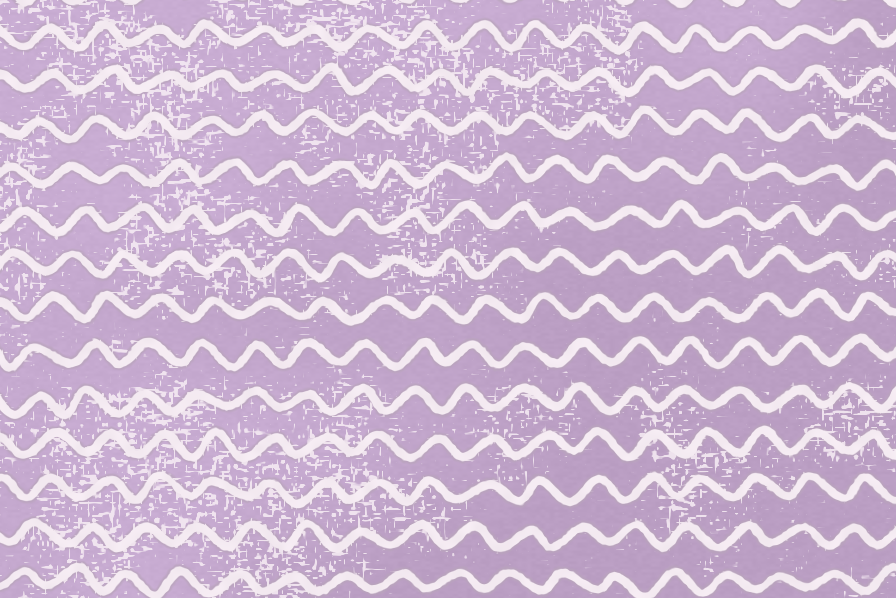
Reproduce this pattern procedurally as a WebGL 1 fragment shader.

```glsl
precision highp float;
// Block-printed lilac sheet with rows of hand-cut white wavy lines and carving flecks.
uniform vec2 u_resolution;

#define ROW_STEP 0.0762     // distance between rows, in canvas heights
#define FIRST_ROW 0.058     // depth of the first row below the top edge
#define HALF_WAVE 0.0455    // mean distance from crest to trough
#define WAVE_HEIGHT 0.0245  // mean height of a crest above its row
#define HALF_WIDTH 0.0069   // half the stroke width
#define DRIFT 0.014         // slow wander of a whole row
#define FLECKS 0.27         // how far the worn patches lower the fleck threshold
#define INK_LIGHT vec3(0.785, 0.675, 0.825)
#define INK_DEEP vec3(0.730, 0.620, 0.765)
#define EDGE_GREY vec3(0.725, 0.645, 0.735)
#define PAPER vec3(0.970, 0.932, 0.960)

float hash(vec2 p) {
  vec3 q = fract(vec3(p.xyx) * 0.1031);
  q += dot(q, q.yzx + 33.33);
  return fract((q.x + q.y) * q.z);
}

float noise(vec2 p) {
  vec2 cell = floor(p);
  vec2 f = fract(p);
  f = f * f * (3.0 - 2.0 * f);
  float low = mix(hash(cell), hash(cell + vec2(1.0, 0.0)), f.x);
  float high = mix(hash(cell + vec2(0.0, 1.0)), hash(cell + vec2(1.0, 1.0)), f.x);
  return mix(low, high, f.y);
}

// Turning point of a wave: x is its place in half waves, y its signed height.
vec2 turningPoint(float index, float row) {
  vec2 seed = vec2(index + 57.0, row * 7.0 + 19.0);
  float side = 1.0 - 2.0 * mod(index, 2.0);
  float height = mix(0.45, 1.15, hash(seed + 91.0));
  return vec2(index + 0.42 * hash(seed), side * height);
}

// Depth of a row's centre line at x, eased between irregular turning points.
float waveDepth(float x, float row) {
  float t = x / HALF_WAVE + 2.0 * hash(vec2(row + 5.0, 3.0)) + 2.0;
  float index = floor(t);
  if (t < turningPoint(index, row).x) index -= 1.0;
  vec2 a = turningPoint(index, row);
  vec2 b = turningPoint(index + 1.0, row);
  float ease = 0.5 - 0.5 * cos(3.14159 * clamp((t - a.x) / (b.x - a.x), 0.0, 1.0));
  float wander = DRIFT * (noise(vec2(x * 3.5 + 8.0, row * 0.5 + 4.0)) - 0.5);
  return FIRST_ROW + row * ROW_STEP + wander + WAVE_HEIGHT * 0.8 * mix(a.y, b.y, ease);
}

float segmentDistance(vec2 p, vec2 a, vec2 b) {
  vec2 ab = b - a;
  return length(p - a - ab * clamp(dot(p - a, ab) / dot(ab, ab), 0.0, 1.0));
}

// Distance to a row, followed as a short polyline around p.
float rowDistance(vec2 p, float row) {
  float nearest = 1.0;
  float x = p.x - 0.016;
  vec2 last = vec2(x, waveDepth(x, row));
  for (int i = 0; i < 8; i++) {
    x += 0.004;
    vec2 next = vec2(x, waveDepth(x, row));
    nearest = min(nearest, segmentDistance(p, last, next));
    last = next;
  }
  return nearest;
}

// Short horizontal and vertical nicks left by the carving tool, in patches.
float carvingFlecks(vec2 p) {
  float patches = 0.65 * noise(p * 7.0 + 31.0) + 0.35 * noise(p * 21.0 + 5.0);
  patches += 0.12 * (1.0 - smoothstep(0.0, 1.1, p.x + 0.4 * p.y));
  float wear = smoothstep(0.30, 0.80, patches);
  float dashes = noise(p * vec2(95.0, 270.0) + 11.0);
  float ticks = noise(p * vec2(250.0, 100.0) + 47.0) - 0.03;
  float threshold = 0.93 - FLECKS * wear;
  return smoothstep(threshold, threshold + 0.13, max(dashes, ticks));
}

void main() {
  // Canvas heights, with y as depth below the top edge
  vec2 p = gl_FragCoord.xy / u_resolution.y;
  p.y = 1.0 - p.y;
  float pixel = 1.0 / u_resolution.y;

  // Nearest stroke among the neighbouring rows
  float middleRow = floor((p.y - FIRST_ROW) / ROW_STEP + 0.5);
  float nearest = 1.0;
  for (int i = -1; i <= 1; i++) {
    nearest = min(nearest, rowDistance(p, middleRow + float(i)));
  }

  // Stroke with uneven pressure and ragged edges
  float pressure = 0.0022 * (noise(p * 24.0 + 3.0) - 0.5);
  float ragged = 0.0026 * (noise(p * 150.0 + 70.0) - 0.5);
  float edge = nearest - HALF_WIDTH - pressure - ragged;
  float stroke = 1.0 - smoothstep(-0.8 * pixel, 0.8 * pixel, edge);

  // Ink deepening towards the lower right, faintly mottled
  float shade = 0.45 * p.x + 0.5 * p.y + 0.5 * (noise(p * 4.0) - 0.5);
  vec3 color = mix(INK_LIGHT, INK_DEEP, smoothstep(0.3, 0.95, shade));
  color += 0.022 * (noise(p * vec2(130.0, 220.0)) - 0.5);

  // Grey rim of the ink, flecks, then strokes
  float rim = 1.0 - smoothstep(0.001, 0.006, edge);
  color = mix(color, EDGE_GREY, 0.75 * rim);
  color = mix(color, PAPER, 0.85 * carvingFlecks(p));
  vec3 strokeColor = PAPER - 0.025 * noise(p * 60.0 + 15.0);
  gl_FragColor = vec4(mix(color, strokeColor, stroke), 1.0);
}
```
